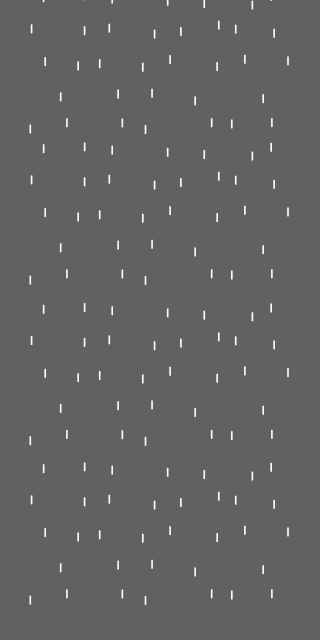
Write a Shadertoy shader that draws this pattern.

```glsl
// Scattered short white vertical dashes on grey, one scatter stacked four times.

// Lengths are fractions of the canvas width; y runs down from the top edge.
const vec3 GROUND_COLOR = vec3(0.38);
const vec3 DASH_COLOR = vec3(0.98);
const float DASH_HALF_WIDTH = 0.0026;
const float DASH_HALF_LENGTH = 0.0142;
const float SIDE_MARGIN = 0.065;
const float JITTER_X = 0.76;   // share of a cell
const float JITTER_Y = 0.036;

const int TILE_COUNT = 4;
const int ROW_COUNT = 5;
const float TILE_TOP[TILE_COUNT] = float[](-0.016, 0.456, 0.958, 1.456);
const float ROW_Y[ROW_COUNT] = float[](0.018, 0.106, 0.219, 0.323, 0.409);
const int ROW_DASHES[ROW_COUNT] = int[](7, 8, 8, 5, 7);

float hash(vec2 p) {
    return fract(sin(dot(p, vec2(127.1, 311.7))) * 43758.5453);
}

// Signed distance to an upright dash with rounded ends
float dashDistance(vec2 p) {
    p.y -= clamp(p.y, DASH_HALF_WIDTH - DASH_HALF_LENGTH,
                 DASH_HALF_LENGTH - DASH_HALF_WIDTH);
    return length(p) - DASH_HALF_WIDTH;
}

// Nearest dash of one tile: rows of evenly spaced, jittered cells
float tileDistance(vec2 p) {
    float nearest = 1.0;
    for (int row = 0; row < ROW_COUNT; row++) {
        float cellWidth = (1.0 - 2.0 * SIDE_MARGIN) / float(ROW_DASHES[row]);
        for (int col = 0; col < ROW_DASHES[row]; col++) {
            vec2 cell = vec2(col, row);
            float shiftX = (hash(cell + 1.0) - 0.5) * JITTER_X;
            float shiftY = (hash(cell + 23.0) - 0.5) * JITTER_Y;
            vec2 center = vec2(SIDE_MARGIN + (float(col) + 0.5 + shiftX) * cellWidth,
                               ROW_Y[row] + shiftY);
            nearest = min(nearest, dashDistance(p - center));
        }
    }
    return nearest;
}

void mainImage(out vec4 fragColor, in vec2 fragCoord) {
    float pixel = 1.0 / iResolution.x;
    vec2 p = vec2(fragCoord.x, iResolution.y - fragCoord.y) * pixel;

    // Stack the tiles with their slightly uneven spacing
    float d = 1.0;
    for (int tile = 0; tile < TILE_COUNT; tile++) {
        d = min(d, tileDistance(p - vec2(0.0, TILE_TOP[tile])));
    }

    // Pixel-wide edge smoothing
    float coverage = clamp(0.5 - d / pixel, 0.0, 1.0);
    fragColor = vec4(mix(GROUND_COLOR, DASH_COLOR, coverage), 1.0);
}
```
